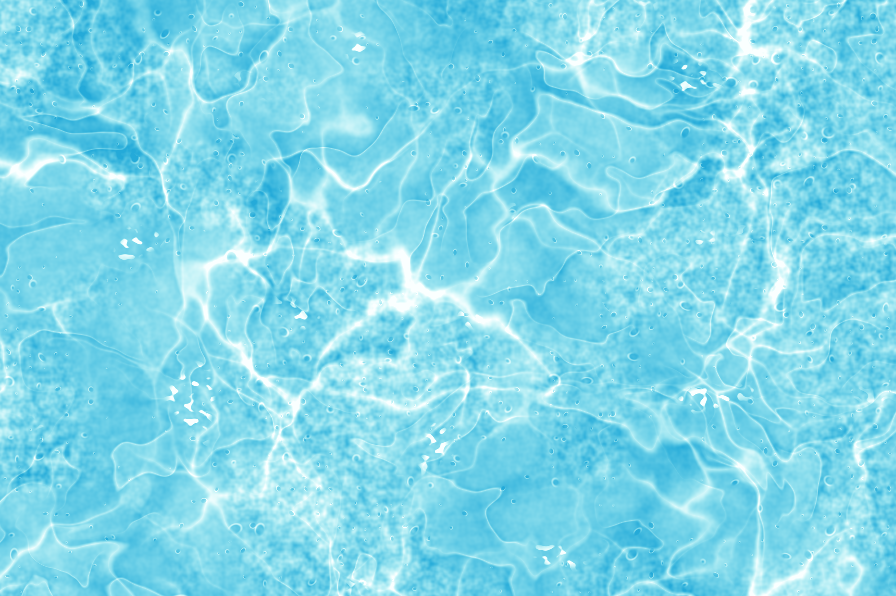
Write a Shadertoy shader that draws this texture.

```glsl
// Sunlit shallow pool water: caustic web, refracted folds, froth, bubbles and glints.
#define WEB_SCALE 3.3
#define FINE_SCALE 6.6
#define WARP 0.14
#define BASE_TONE 0.44
#define TONE_RANGE 0.42
#define WEB_GAIN 0.55
#define FINE_GAIN 0.38
#define FOLD_SHADE 0.21
#define FOLD_LIGHT 0.30
#define FROTH_GAIN 0.25
#define BUBBLE_SCALE 24.0
#define GLINT_SCALE 80.0

float hash(vec2 p) {
    return fract(sin(dot(p, vec2(127.1, 311.7))) * 43758.5453);
}

vec2 hash2(vec2 p) {
    return vec2(hash(p), hash(p + 57.3));
}

// Gradient noise, roughly -0.7 to 0.7
float noise(vec2 p) {
    vec2 i = floor(p), f = p - i;
    vec2 u = f * f * f * (f * (f * 6.0 - 15.0) + 10.0);
    vec4 corner;
    for (int k = 0; k < 4; k++) {
        vec2 o = vec2(k & 1, k >> 1);
        float a = 6.2832 * hash(i + o);
        corner[k] = dot(vec2(cos(a), sin(a)), f - o);
    }
    vec2 row = mix(corner.xz, corner.yw, u.x);
    return mix(row.x, row.y, u.y);
}

float fbm(vec2 p) {
    float sum = 0.0, amp = 1.0;
    for (int k = 0; k < 4; k++) {
        sum += amp * noise(p);
        p = mat2(1.6, 1.2, -1.2, 1.6) * p + 7.7;
        amp *= 0.5;
    }
    return sum;
}

// Smoothed distance to Voronoi borders; goes negative where borders meet
float webDistance(vec2 p) {
    vec2 cell = floor(p), nearest = vec2(0.0), nearestCell = vec2(0.0);
    float best = 9.0;
    for (int y = -1; y <= 1; y++)
    for (int x = -1; x <= 1; x++) {
        vec2 c = cell + vec2(x, y);
        vec2 r = c + hash2(c) - p;
        if (dot(r, r) < best) { best = dot(r, r); nearest = r; nearestCell = c; }
    }
    float sum = 0.0;
    for (int y = -2; y <= 2; y++)
    for (int x = -2; x <= 2; x++) {
        vec2 c = nearestCell + vec2(x, y);
        vec2 r = c + hash2(c) - p, gap = r - nearest;
        if (dot(gap, gap) > 1e-4)
            sum += exp(-30.0 * dot(0.5 * (r + nearest), normalize(gap)));
    }
    return -log(sum + 1e-6) / 30.0;
}

// Bright core with a soft halo
float filament(float d, float width) {
    return 0.68 * smoothstep(width, -0.3 * width, d) + 0.32 * exp(-max(d, 0.0) * 13.0);
}

// Creases: dark on one side of a wavy line, light along the other
float folds(vec2 p, float scale) {
    float crease = noise(p * scale + 61.0) + 0.4 * noise(p * scale * 2.3 + 12.0);
    float mask = smoothstep(-0.3, 0.25, noise(p * scale * 0.75 + 88.0));
    float shade = smoothstep(-0.02, 0.03, crease) * exp(-max(crease, 0.0) * 6.0);
    float light = exp(-abs(crease + 0.03) * 36.0);
    return mask * (FOLD_LIGHT * light - FOLD_SHADE * shade);
}

// Lit rings with darker centres, one at most per grid cell
float bubbles(vec2 p, float density) {
    vec2 cell = floor(p), rnd = hash2(cell + 3.1);
    vec2 q = fract(p) - mix(vec2(0.3), vec2(0.7), rnd);
    float turn = 6.2832 * hash(cell + 5.7);
    q = mat2(cos(turn), sin(turn), -sin(turn), cos(turn)) * q * vec2(1.0, 1.0 + 0.8 * rnd.x);
    float radius = mix(0.07, 0.26, rnd.y * rnd.y), d = length(q) - radius;
    float ring = smoothstep(0.08, 0.0, abs(d)) * smoothstep(-0.3, 0.2, q.x + q.y);
    float body = smoothstep(0.07, -0.07, d);
    return step(hash(cell + 9.4), density) * (0.32 * ring - 0.15 * body);
}

// Water colour from its red level: cyan shadows to white highlights
vec3 waterColor(float red) {
    float depth = 1.0 - clamp(red, 0.14, 0.98);
    return 1.0 - vec3(1.0, 0.415, 0.18) * pow(vec3(depth), vec3(1.0, 1.45, 1.2));
}

void mainImage(out vec4 fragColor, in vec2 fragCoord) {
    vec2 uv = fragCoord / iResolution.y;
    vec2 bend = vec2(fbm(uv * 2.6 + 3.0), fbm(uv * 2.6 + 41.0));
    vec2 p = uv + WARP * bend;
    float patches = fbm(uv * 2.6 + 17.0);

    // Broad light and shade, then mottled ripples
    float tone = BASE_TONE + TONE_RANGE * (0.4 * fbm(p * 3.2 + 5.0) + 0.36 * fbm(p * 10.0 + 23.0));
    tone += folds(p, 4.3) + 0.75 * folds(p + 3.7, 9.0);

    // Frothy fine texture
    float froth = mix(0.25, 1.0, smoothstep(-0.25, 0.35, patches + 0.4 * noise(uv * 11.0)));
    float grain = noise(uv * 42.0) + 0.9 * noise(uv * 78.0 + 9.0) + 0.7 * noise(uv * 135.0 + 4.0);
    tone += FROTH_GAIN * froth * (0.15 + grain);

    // Caustic web: large strong strands, then finer faint ones
    float strength = smoothstep(-0.35, 0.5, noise(p * 3.4 + 31.0));
    float width = mix(0.018, 0.06, strength * strength);
    vec2 wavy = p + 0.012 * vec2(noise(uv * 17.0), noise(uv * 17.0 + 33.0));
    tone += WEB_GAIN * mix(0.2, 1.0, strength) * filament(webDistance(wavy * WEB_SCALE + 4.0), width);
    vec2 fineP = wavy + 0.05 * vec2(noise(uv * 8.0), noise(uv * 8.0 + 19.0));
    float fineMask = smoothstep(-0.25, 0.35, noise(uv * 3.7 + 71.0));
    tone += FINE_GAIN * fineMask * filament(webDistance(fineP * FINE_SCALE + 50.0), 0.06);

    // Bubbles in two sizes and clustered glints
    for (float size = 1.0; size < 3.0; size++)
        tone += bubbles(uv * BUBBLE_SCALE * size + 13.0 * size, mix(0.06, 0.3, froth));
    float cluster = smoothstep(0.38, 0.5, noise(uv * 7.5 + 140.0));
    tone += 0.6 * cluster * smoothstep(0.15, 0.3, noise(uv * GLINT_SCALE * vec2(0.8, 1.0)));

    fragColor = vec4(waterColor(tone), 1.0);
}
```
